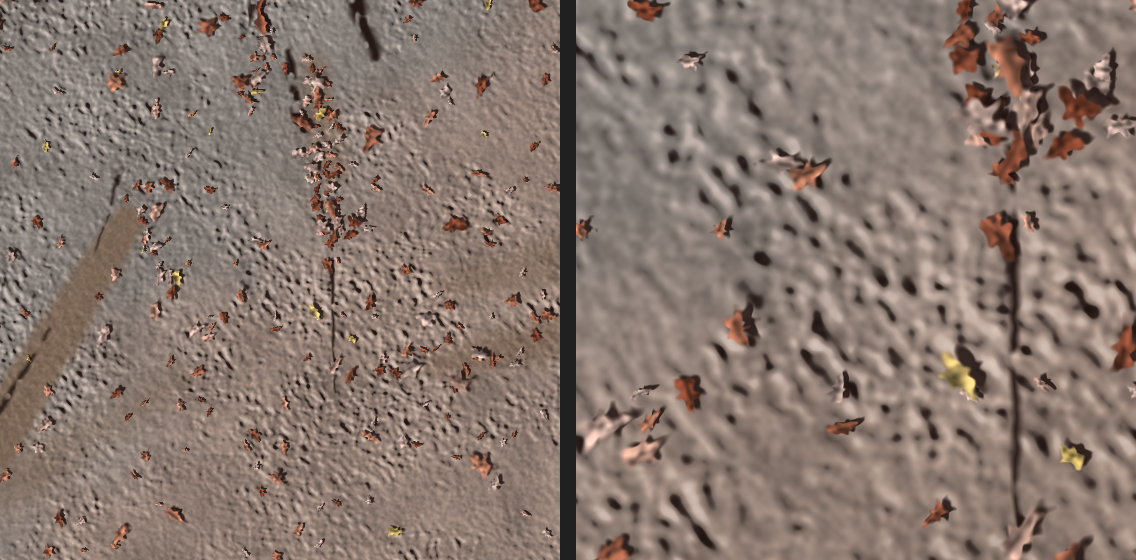
Left: the whole. Right: its middle third, enlarged.
Give the GLSL for this texture, as a three.js fragment shader.

```glsl
varying vec2 vUv;

const vec3 COOL_GRAVEL = vec3(0.515, 0.485, 0.465);
const vec3 WARM_SOIL = vec3(0.56, 0.485, 0.445);
const vec3 WET_MUD = vec3(0.48, 0.39, 0.32);
const vec3 PALE_GRIT = vec3(0.77, 0.71, 0.68);
const vec3 SHADOW = vec3(0.12, 0.07, 0.06);
const vec3 RUST = vec3(0.50, 0.26, 0.18);
const vec3 PEACH = vec3(0.78, 0.53, 0.42);
const vec3 DRY_PINK = vec3(0.76, 0.65, 0.61);
const vec3 YELLOW = vec3(0.80, 0.69, 0.40);

float hash(vec2 p) {
  vec3 q = fract(vec3(p.xyx) * 0.1031);
  q += dot(q, q.yzx + 33.33);
  return fract((q.x + q.y) * q.z);
}

float noise(vec2 p) {
  vec2 i = floor(p), f = fract(p);
  f = f * f * (3.0 - 2.0 * f);
  return mix(mix(hash(i), hash(i + vec2(1.0, 0.0)), f.x),
             mix(hash(i + vec2(0.0, 1.0)), hash(i + 1.0), f.x), f.y);
}

float fbm(vec2 p) {
  float sum = 0.0, amp = 0.5;
  for (int i = 0; i < 4; i++) {
    sum += amp * noise(p);
    p = mat2(1.6, 1.2, -1.2, 1.6) * p + 17.3;
    amp *= 0.5;
  }
  return sum;
}

mat2 rotation(float a) {
  return mat2(cos(a), sin(a), -sin(a), cos(a));
}

// Soft stroke from a to b whose half width changes from wa to wb
float stroke(vec2 p, vec2 a, vec2 b, float wa, float wb, float soft) {
  vec2 ab = b - a;
  float t = clamp(dot(p - a, ab) / dot(ab, ab), 0.0, 1.0);
  return 1.0 - smoothstep(-soft, soft, length(p - a - ab * t) - mix(wa, wb, t));
}

// Pebble height, stretched along a falling diagonal
float gritHeight(vec2 p) {
  vec2 q = rotation(-0.7) * p;
  return 0.55 * noise(q * vec2(125.0, 75.0)) + 0.45 * noise(q * vec2(210.0, 140.0) + 31.0);
}

float mudMask(vec2 p) {
  float m = stroke(p, vec2(-0.02, 0.20), vec2(0.225, 0.60), 0.05, 0.03, 0.012);
  m = max(m, 0.8 * stroke(p, vec2(0.78, 0.35), vec2(1.05, 0.41), 0.02, 0.04, 0.025));
  m = max(m, 0.55 * stroke(p, vec2(0.80, 0.49), vec2(1.05, 0.54), 0.02, 0.05, 0.03));
  m = max(m, 0.5 * stroke(p, vec2(0.0, 0.13), vec2(0.32, 0.32), 0.05, 0.02, 0.04));
  return max(m, 0.7 * stroke(p, vec2(0.56, 0.88), vec2(0.59, 0.70), 0.025, 0.03, 0.02));
}

float leafDensity(vec2 p) {
  float d = 0.9 * stroke(p, vec2(0.48, 1.0), vec2(0.45, 0.80), 0.02, 0.012, 0.015);
  d = max(d, 0.95 * stroke(p, vec2(0.56, 0.88), vec2(0.59, 0.58), 0.018, 0.028, 0.018));
  d = max(d, 0.75 * stroke(p, vec2(0.25, 0.65), vec2(0.29, 0.49), 0.02, 0.015, 0.03));
  d = max(d, 0.6 * stroke(p, vec2(0.32, 0.37), vec2(0.43, 0.46), 0.012, 0.012, 0.025));
  d = max(d, 0.6 * stroke(p, vec2(0.77, 0.38), vec2(0.92, 0.36), 0.012, 0.012, 0.025));
  return max(d, 0.01 + 0.06 * noise(p * 6.0));
}

float leafCover(vec2 q, float seed) {
  float lobes = 0.22 * sin(atan(q.y, q.x) * 5.0 + seed * 40.0);
  float r = length(q * vec2(1.0, 1.3 + 1.5 * seed)) * (1.0 + lobes);
  return 1.0 - smoothstep(0.72, 1.18, r + 0.6 * (noise(q * 2.5 + seed * 90.0) - 0.5));
}

vec3 addLeaves(vec3 ground, vec2 p, float cells, float seed) {
  vec2 home = floor(p * cells);
  for (int k = 0; k < 9; k++) {
    vec2 id = home + vec2(mod(float(k), 3.0), floor(float(k) / 3.0)) - 1.0;
    vec2 key = id + seed;
    vec2 center = id + 0.2 + 0.6 * vec2(hash(key + 3.1), hash(key + 8.7));
    if (hash(key) > leafDensity(center / cells)) continue;
    float form = hash(key + 21.0), tint = hash(key + 37.0);
    mat2 turn = rotation(6.283 * hash(key + 51.0)) / mix(0.28, 0.62, hash(key + 66.0));
    vec2 leafPos = turn * (p * cells - center);
    vec2 shadowPos = turn * (p * cells - center - vec2(0.2, 0.12));
    ground = mix(ground, SHADOW, 0.85 * leafCover(shadowPos, form));
    vec3 color = mix(RUST, PEACH, smoothstep(0.1, 0.6, tint));
    color = mix(color, DRY_PINK, smoothstep(0.5, 0.75, tint));
    color = mix(color, YELLOW, smoothstep(0.95, 0.97, tint));
    color *= 0.75 + 0.3 * smoothstep(-0.15, 0.15, leafPos.y) + 0.7 * (noise(leafPos * 3.0 + key) - 0.5);
    ground = mix(ground, color, leafCover(leafPos, form));
  }
  return ground;
}

// Narrow furrows and shaded edges
float crackMask(vec2 p) {
  float c = stroke(p, vec2(0.592, 0.58), vec2(0.597, 0.30), 0.003, 0.001, 0.003);
  c = max(c, stroke(p, vec2(0.515, 0.91), vec2(0.537, 0.77), 0.004, 0.012, 0.005));
  c = max(c, 0.85 * stroke(p, vec2(-0.01, 0.255), vec2(0.09, 0.41), 0.007, 0.002, 0.005));
  c = max(c, 0.8 * stroke(p, vec2(0.17, 0.54), vec2(0.215, 0.70), 0.001, 0.004, 0.004));
  c = max(c, stroke(p, vec2(0.635, 1.0), vec2(0.672, 0.90), 0.016, 0.008, 0.008));
  return max(c, 0.9 * stroke(p, vec2(0.455, 1.0), vec2(0.425, 0.92), 0.009, 0.003, 0.006));
}

void main() {
  vec2 warped = vUv + 0.014 * (vec2(fbm(vUv * 26.0), fbm(vUv * 26.0 + 50.0)) - 0.47);
  float mud = mudMask(warped);
  // Broad soil colour
  float warmth = smoothstep(-0.35, 0.25, vUv.x - vUv.y + 0.5 * (fbm(vUv * 5.0) - 0.47));
  vec3 color = mix(COOL_GRAVEL, WARM_SOIL, warmth) * (0.86 + 0.34 * fbm(vUv * 13.0 + 9.0));
  color = mix(color, WET_MUD, 0.85 * mud);
  // Grit lit from the lower left, calmer on firm soil
  float firm = smoothstep(0.66, 0.80, vUv.x) * smoothstep(0.58, 0.75, vUv.y);
  firm = max(firm, 0.5 * (1.0 - smoothstep(0.12, 0.30, vUv.y)));
  float rough = mix(0.55, 1.35, smoothstep(0.32, 0.62, fbm(vUv * 8.0 + 4.0)));
  rough *= (1.0 - 0.5 * firm) * (1.0 - 0.7 * mud);
  vec2 light = vec2(-0.0030, -0.0022);
  float relief = rough * (gritHeight(warped + light) - gritHeight(warped - light));
  color *= 1.0 - 0.65 * relief;
  color = mix(color, PALE_GRIT, 0.6 * smoothstep(0.22, 0.60, -relief));
  color = mix(color, SHADOW, 0.85 * smoothstep(0.24, 0.62, relief));
  color += 0.06 * (noise(vUv * 240.0) - 0.5);
  // Broken furrows and fallen leaves
  float broken = smoothstep(0.15, 0.50, noise(warped * 75.0 + 5.0));
  color = mix(color, SHADOW, 0.95 * broken * crackMask(warped));
  color = addLeaves(color, warped, 52.0, 13.0);
  color = addLeaves(color, warped, 31.0, 71.0);
  gl_FragColor = vec4(clamp(color, 0.0, 1.0), 1.0);
}
```
